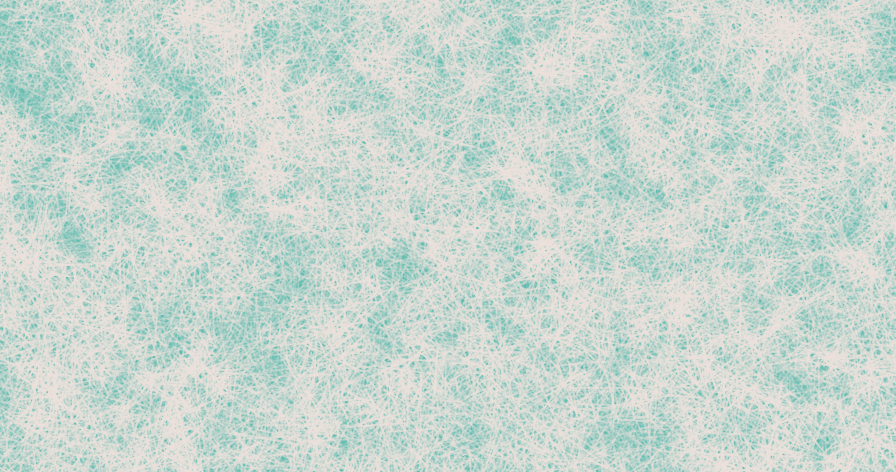
This texture is drawn by a Shadertoy shader. Its source:

```glsl
vec4 hash4(vec3 p) {
    vec4 q = fract(p.xyzx * vec4(0.1031, 0.1030, 0.0973, 0.1099));
    q += dot(q, q.wzxy + 33.33);
    return fract((q.xxyz + q.yzzw) * q.zywx);
}

float valueNoise(vec2 p) {
    p = mat2(0.8, 0.6, -0.6, 0.8) * p;
    vec2 cell = floor(p), f = fract(p);
    f = f * f * (3.0 - 2.0 * f);
    float bottom = mix(hash4(vec3(cell, 91.0)).x, hash4(vec3(cell + vec2(1, 0), 91.0)).x, f.x);
    float top = mix(hash4(vec3(cell + vec2(0, 1), 91.0)).x, hash4(vec3(cell + vec2(1, 1), 91.0)).x, f.x);
    return mix(bottom, top, f.y);
}

// One layer of loose fibres, nearly parallel to the given direction
float fibreLayer(vec2 uv, vec2 direction, float layer, float pixel) {
    const float pitch = 0.011;
    const float span = 0.18;
    vec2 p = vec2(dot(uv, direction), dot(uv, vec2(-direction.y, direction.x)));
    float nearestRow = floor(p.y / pitch);
    float thickness = 0.0;
    for (float i = -1.0; i <= 1.0; i++) {
        float row = nearestRow + i;
        float along = p.x / span + hash4(vec3(row, 7.0, layer)).x;
        vec4 rnd = hash4(vec3(row, floor(along), layer + 40.0));

        // Position, tilt and length differ from fibre to fibre
        float x = (fract(along) - 0.5) * span;
        float y = p.y - (row + rnd.x) * pitch - x * (rnd.y - 0.5) * 0.17;
        float halfLength = span * mix(0.22, 0.5, rnd.z);
        float side = clamp((0.0016 - abs(y)) / pixel + 0.5, 0.0, 1.0);
        float ends = clamp((halfLength - abs(x)) / pixel + 0.5, 0.0, 1.0);

        // A fibre takes its weight from the clump around its centre
        if (side * ends > 0.0) {
            float clump = 0.45 + 1.1 * valueNoise((uv - x * direction) * 12.0);
            thickness += side * ends * clump * mix(0.05, 1.05, rnd.w * rnd.w);
        }
    }
    return thickness;
}

void mainImage(out vec4 fragColor, in vec2 fragCoord) {
    vec2 uv = fragCoord / iResolution.y;
    float pixel = 1.0 / iResolution.y;

    // Stack the layers over every direction
    const float layers = 24.0;
    float thickness = 0.0;
    for (float layer = 0.0; layer < layers; layer++) {
        float angle = layer * 3.14159 / layers;
        thickness += fibreLayer(uv, vec2(cos(angle), sin(angle)), layer, pixel);
    }

    // Small thin spots in the pulp
    thickness *= 0.45 + 1.1 * valueNoise(uv * 22.0 + 5.3);

    // Pale fibres veil the teal ground
    vec3 teal = vec3(0.34, 0.73, 0.68);
    vec3 palePink = vec3(0.925, 0.88, 0.86);
    fragColor = vec4(mix(palePink, teal, exp(-thickness)), 1.0);
}
```
